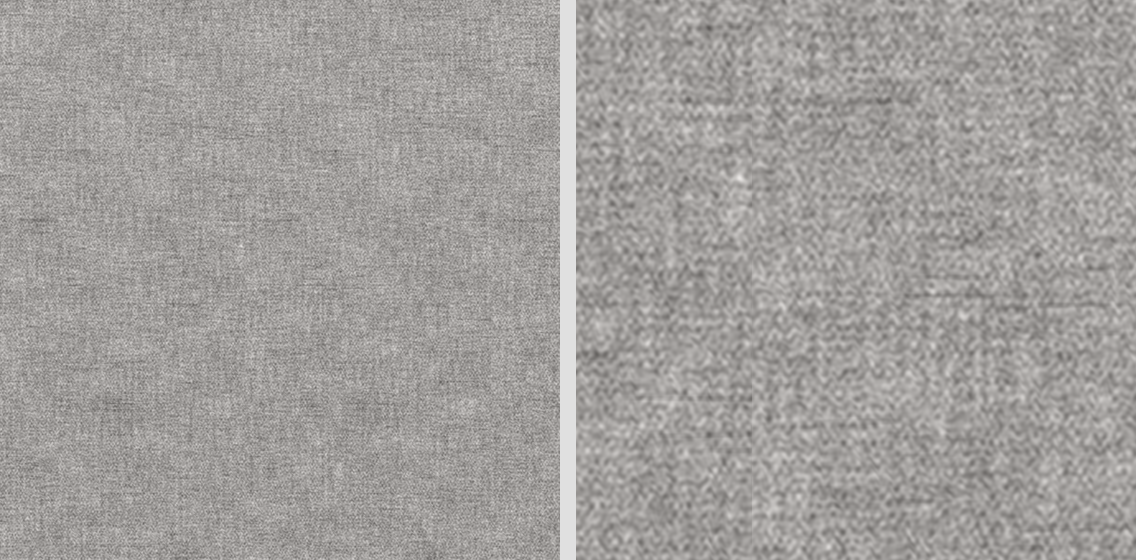
Left, the full canvas; right, a detail of the centre.
A Shadertoy shader for this texture:

```glsl
// Draws a warm grey woven linen cloth with fine stitches and thin dark slubs.

const float TAU = 6.2831853;
const vec3 CLOTH_GREY = vec3(0.631, 0.620, 0.611);
const float REPEAT_WIDTH = 0.438;          // distance between vertical seams
const vec2 STITCH_COUNT = vec2(170.0, 95.0);
const vec2 CHEVRON_COUNT = vec2(92.0, 150.0);

// Unit gradient vector picked by an integer hash of the lattice cell
vec2 cellGradient(vec2 cell) {
    uvec2 q = uvec2(ivec2(cell) + 4096);
    uint h = q.x * 1597334677u ^ q.y * 3812015801u;
    h = (h ^ (h >> 15)) * 2246822519u;
    h ^= h >> 13;
    float angle = TAU * float(h & 65535u) / 65536.0;
    return vec2(cos(angle), sin(angle));
}

float gradientNoise(vec2 p) {
    vec2 cell = floor(p);
    vec2 f = p - cell;
    vec2 blend = f * f * f * (f * (f * 6.0 - 15.0) + 10.0);
    vec2 right = vec2(1.0, 0.0);
    vec2 up = vec2(0.0, 1.0);
    float a = dot(cellGradient(cell), f);
    float b = dot(cellGradient(cell + right), f - right);
    float c = dot(cellGradient(cell + up), f - up);
    float d = dot(cellGradient(cell + 1.0), f - 1.0);
    return mix(mix(a, b, blend.x), mix(c, d, blend.x), blend.y);
}

// Noise stretched by separate horizontal and vertical frequencies
float threadNoise(vec2 uv, vec2 frequency, float seed) {
    return gradientNoise(uv * frequency + seed * vec2(17.3, 41.7));
}

// Staggered rows of stitches, bent and faded irregularly
float stitches(vec2 uv, vec2 count) {
    float bend = 2.5 * threadNoise(uv, vec2(40.0, 60.0), 1.0);
    float strength = 1.0 + 1.2 * threadNoise(uv, vec2(55.0, 70.0), 2.0);
    vec2 phase = TAU * uv * count;
    return strength * sin(phase.x + bend) * sin(phase.y + 0.5 * bend);
}

// Small zigzag rows that break up along their length
float chevrons(vec2 uv, vec2 count) {
    float bend = 4.0 * threadNoise(uv, vec2(50.0, 45.0), 10.0);
    float zigzag = 1.7 * sin(TAU * uv.x * count.x + bend);
    return sin(TAU * uv.y * count.y + zigzag + bend);
}

// Faint broad patches, with a pale strip beside each vertical seam
float patches(vec2 tile) {
    float cloud = 0.042 * threadNoise(tile, vec2(8.0, 9.0), 3.0);
    float bands = 0.035 * threadNoise(tile, vec2(6.0, 27.0), 4.0);
    float seam = 0.010 * (1.0 - smoothstep(0.02, 0.13, tile.x));
    return cloud + bands + seam;
}

// Thin dark weft lines gathered in loose groups
float darkLines(vec2 tile) {
    float line = smoothstep(0.12, 0.5, threadNoise(tile, vec2(11.0, 180.0), 6.0));
    float group = smoothstep(-0.15, 0.3, threadNoise(tile, vec2(5.0, 22.0), 11.0));
    return line * group;
}

// Weft threads run across, warp threads run upward
float threads(vec2 uv, vec2 tile) {
    float longWeft = threadNoise(tile, vec2(15.0, 175.0), 5.0);
    float shortWeft = threadNoise(uv, vec2(50.0, 205.0), 7.0);
    float warp = threadNoise(uv, vec2(165.0, 18.0), 8.0);
    return 0.055 * longWeft + 0.08 * shortWeft + 0.085 * warp;
}

// Irregular fibres, mostly fine with some coarser lumps
float fibres(vec2 uv) {
    float fine = threadNoise(uv, vec2(225.0, 245.0), 9.0);
    float coarse = threadNoise(uv, vec2(120.0, 130.0), 12.0);
    return 0.14 * fine + 0.085 * coarse;
}

void mainImage(out vec4 fragColor, in vec2 fragCoord) {
    vec2 uv = fragCoord / iResolution.y;
    vec2 tile = vec2(fract(uv.x / REPEAT_WIDTH) * REPEAT_WIDTH, uv.y);

    // Cloth tone, from broad patches down to single fibres
    float tone = 0.025 * (uv.y - 0.5);
    tone += patches(tile);
    tone += threads(uv, tile);
    tone -= 0.06 * darkLines(tile);
    tone += 0.046 * stitches(uv, STITCH_COUNT);
    tone += 0.030 * chevrons(uv, CHEVRON_COUNT);
    tone += fibres(uv);

    fragColor = vec4(clamp(CLOTH_GREY + tone, 0.0, 1.0), 1.0);
}
```
